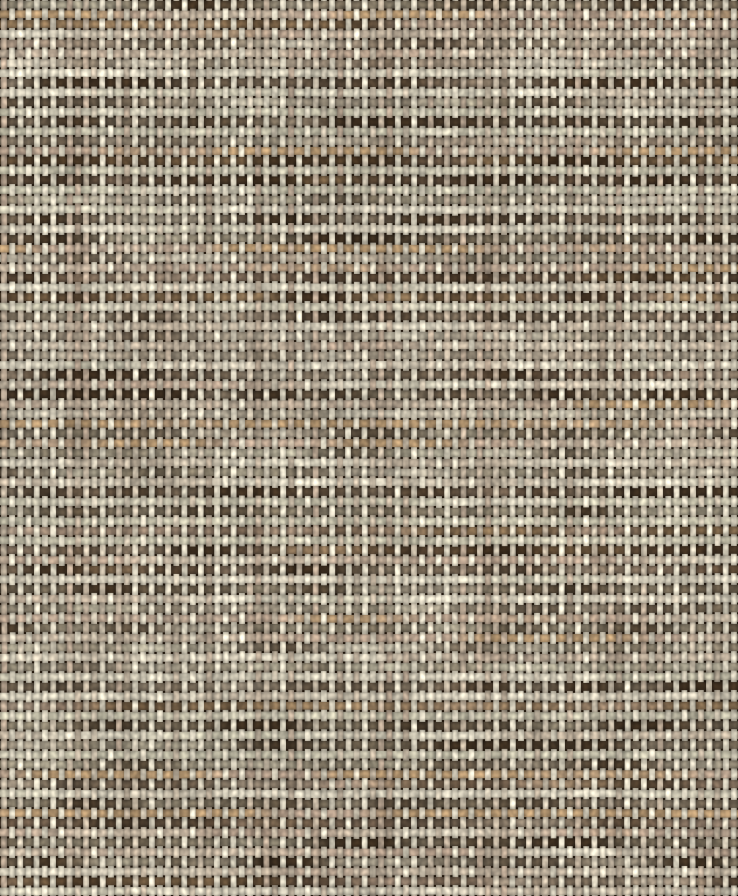
This texture is drawn by a Shadertoy shader. Its source:

```glsl
const vec2  REPEATS     = vec2(45.0, 46.0);  // weave cells across and down
const vec2  HALF_WIDTH  = vec2(0.36, 0.40);  // warp, weft, in yarn pitches
const float WOBBLE      = 0.07;              // yarn drift, in yarn pitches
const float UNDER_SHADE = 0.64;              // brightness of a yarn passing below
const float ROUNDNESS   = 0.20;
const float GRAIN       = 0.18;
const float PI          = 3.14159;

const vec3 GAP   = vec3(0.13, 0.09, 0.05);
const vec3 CREAM = vec3(0.89, 0.86, 0.78);
const vec3 STONE = vec3(0.76, 0.70, 0.62);
const vec3 SAGE  = vec3(0.79, 0.77, 0.68);
const vec3 TAN   = vec3(0.72, 0.60, 0.45);
const vec3 MAUVE = vec3(0.73, 0.64, 0.56);
const vec3 BROWN = vec3(0.22, 0.16, 0.10);

float hash(vec2 p) {
    vec3 q = fract(p.xyx * vec3(0.1031, 0.1030, 0.0973));
    q += dot(q, q.yzx + 33.33);
    return fract((q.x + q.y) * q.z);
}

vec2 gradient(vec2 cell) {
    float angle = 2.0 * PI * hash(cell);
    return vec2(cos(angle), sin(angle));
}

float gradientNoise(vec2 p) {
    vec2 i = floor(p), f = fract(p);
    vec2 u = f * f * f * (f * (f * 6.0 - 15.0) + 10.0);
    vec2 e = vec2(0.0, 1.0);
    float low  = mix(dot(gradient(i), f), dot(gradient(i + e.yx), f - e.yx), u.x);
    float high = mix(dot(gradient(i + e.xy), f - e.xy), dot(gradient(i + 1.0), f - 1.0), u.x);
    return 1.4 * mix(low, high, u.y);
}

// Independent streaks for each yarn, varying along its length
float streak(float along, float yarn, float seed) {
    return gradientNoise(vec2(along + 50.0 * hash(vec2(yarn, seed)), yarn * 3.0 + 0.5));
}

vec3 weftColor(float along, float yarn) {
    float dye = hash(vec2(yarn, 3.0)) + 0.35 * streak(along * 4.0, yarn, 5.0);
    vec3 color = mix(SAGE, CREAM, smoothstep(0.1, 0.4, dye));
    color = mix(color, STONE, smoothstep(0.4, 0.6, dye));
    color = mix(color, MAUVE, smoothstep(0.62, 0.78, dye));
    color = mix(color, TAN, smoothstep(0.8, 0.95, dye));
    // Every second weft is a darker yarn
    float dark = 0.52 + 0.5 * (hash(vec2(yarn, 11.0)) - 0.5) + 0.5 * streak(along * 9.0, yarn, 7.0);
    color = mix(color, BROWN, mod(yarn, 2.0) * clamp(dark, 0.1, 0.95));
    return color * (1.0 + 0.18 * streak(along * 28.0, yarn, 9.0));
}

vec3 warpColor(float along, float yarn) {
    float dye = hash(vec2(yarn, 21.0)) + 0.5 * streak(along * 7.0, yarn, 23.0);
    vec3 color = mix(CREAM, STONE, smoothstep(0.45, 0.9, dye));
    color = mix(color, MAUVE, 0.6 * smoothstep(0.85, 1.1, dye));
    return color * (1.0 + 0.16 * streak(along * 35.0, yarn, 25.0));
}

void mainImage(out vec4 fragColor, in vec2 fragCoord) {
    vec2 uv = fragCoord / iResolution.xy;
    vec2 yarns = 2.0 * REPEATS;
    vec2 soft = 0.6 * yarns / iResolution.xy;

    // Yarn grid with slight drift
    vec2 drift = vec2(gradientNoise(uv * 9.0), gradientNoise(uv * 8.0 + 31.7));
    vec2 grid = uv * yarns + WOBBLE * drift;
    vec2 id = floor(grid);
    vec2 f = fract(grid) - 0.5;
    vec2 cover = 1.0 - smoothstep(HALF_WIDTH - soft, HALF_WIDTH + soft, abs(f));

    // Plain weave: each yarn rises and dips in turn
    float side = mod(id.x + id.y, 2.0) < 0.5 ? -1.0 : 1.0;
    float warpHeight = side * cos(PI * f.y);
    float weftHeight = -side * cos(PI * f.x);
    vec2 shade = mix(vec2(UNDER_SHADE), vec2(1.04), 0.5 + 0.5 * vec2(warpHeight, weftHeight));
    shade *= 1.0 - ROUNDNESS * min(f * f / (HALF_WIDTH * HALF_WIDTH), 1.0);

    vec3 warp = warpColor(uv.y, id.x) * shade.x;
    vec3 weft = weftColor(uv.x, id.y) * shade.y;

    // Layer the yarns over the dark openings
    vec3 warpOnTop = mix(mix(GAP, weft, cover.y), warp, cover.x);
    vec3 weftOnTop = mix(mix(GAP, warp, cover.x), weft, cover.y);
    vec3 color = side > 0.0 ? warpOnTop : weftOnTop;

    // Fibre grain and broad fading
    color *= 1.0 + GRAIN * gradientNoise(uv * yarns * 1.7 + 13.3);
    color *= 1.0 + 0.05 * gradientNoise(uv * vec2(2.0, 5.0) + 4.6);
    fragColor = vec4(clamp(color, 0.0, 1.0), 1.0);
}
```
